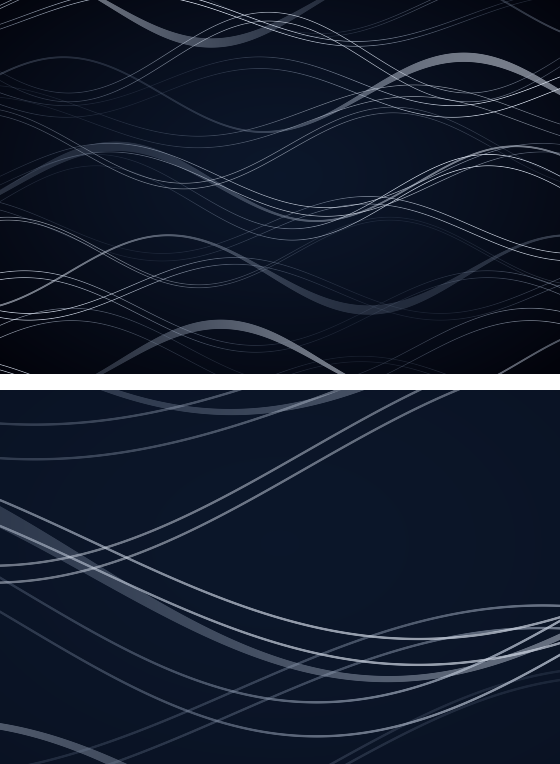
Top, the full canvas; bottom, a detail of the centre.
Give the GLSL for this background, as a WebGL 1 fragment shader.

```glsl
precision highp float;

uniform vec2 u_resolution;

#define PAIRS 14
#define RIBBONS 5
#define WAVELENGTH 1.07
#define LINE_HALF_WIDTH 0.0011
#define RIBBON_THIN 0.0026
#define RIBBON_THICK 0.0125
#define CENTRE_COLOR vec3(0.045, 0.087, 0.163)
#define CORNER_COLOR vec3(0.008, 0.012, 0.042)
#define SILVER vec3(0.82, 0.85, 0.90)
#define SLATE vec3(0.34, 0.42, 0.55)

const float TAU = 6.28318;

float hash(float n, float seed) {
    return fract(sin(n * 127.1 + seed * 311.7) * 43758.5453);
}

// Distance to a cosine wave with a crest at x = crest, corrected for its slope
float waveDistance(vec2 p, float level, float amplitude, float wavelength, float crest) {
    float k = TAU / wavelength;
    float angle = (p.x - crest) * k;
    float slope = amplitude * k * sin(angle);
    return abs(p.y - level - amplitude * cos(angle)) / sqrt(1.0 + slope * slope);
}

float stroke(float dist, float halfWidth, float pixel) {
    return 1.0 - smoothstep(halfWidth - 0.5 * pixel, halfWidth + 0.5 * pixel, dist);
}

// Slow rise and fall of the light along a strand
float sheen(float x, float phase) {
    return 0.5 + 0.5 * sin(x * 3.0 + phase * TAU);
}

vec3 background(vec2 uv) {
    float radius = length(uv - vec2(0.5, 0.53)) * 1.414;
    return mix(CENTRE_COLOR, CORNER_COLOR, clamp(pow(radius, 1.5), 0.0, 1.0));
}

// Broad bands that swell around one crest or trough
vec3 addRibbons(vec3 color, vec2 p, float pixel) {
    for (int i = 0; i < RIBBONS; i++) {
        float n = float(i);
        float level = 0.985 - 0.238 * n;
        float crest = 0.03 + 0.14 * n;
        float halfWaves = mod(n + 1.0, 3.0) * step(n, 3.5);
        float offset = (p.x - crest - 0.5 * WAVELENGTH * halfWaves) / 0.27;
        float swell = exp(-offset * offset);
        float halfWidth = mix(RIBBON_THIN, RIBBON_THICK, swell);
        float light = sheen(p.x, hash(n, 1.0));
        float dist = waveDistance(p, level, 0.1, WAVELENGTH, crest);
        float alpha = mix(0.22, 0.55, light) * stroke(dist, halfWidth, pixel);
        color = mix(color, mix(SLATE, SILVER, 0.35 + 0.65 * light), alpha);
    }
    return color;
}

// Fine twin lines, each pair sharing one wave shape
vec3 addLinePairs(vec3 color, vec2 p, float pixel) {
    for (int i = 0; i < PAIRS; i++) {
        float n = float(i);
        float level = (n + 0.2 + 0.6 * hash(n, 2.0)) / float(PAIRS) * 1.1 - 0.05;
        float amplitude = mix(0.065, 0.115, hash(n, 3.0));
        float wavelength = WAVELENGTH * mix(0.95, 1.2, hash(n, 4.0));
        float crest = wavelength * hash(n, 5.0);
        float gap = mix(0.007, 0.034, pow(hash(n, 6.0), 1.5));
        float light = sheen(p.x, hash(n, 7.0));
        float strength = mix(0.14, mix(0.5, 0.9, hash(n, 8.0)), light);
        vec3 tint = mix(SLATE, SILVER, 0.25 + 0.75 * light);
        for (int j = 0; j < 2; j++) {
            float lineLevel = level + gap * (float(j) - 0.5);
            float dist = waveDistance(p, lineLevel, amplitude, wavelength, crest);
            color = mix(color, tint, strength * stroke(dist, LINE_HALF_WIDTH, pixel));
        }
    }
    return color;
}

void main() {
    vec2 p = gl_FragCoord.xy / u_resolution.y;
    float pixel = 1.0 / u_resolution.y;
    vec3 color = background(gl_FragCoord.xy / u_resolution);
    color = addRibbons(color, p, pixel);
    color = addLinePairs(color, p, pixel);
    gl_FragColor = vec4(color, 1.0);
}
```
